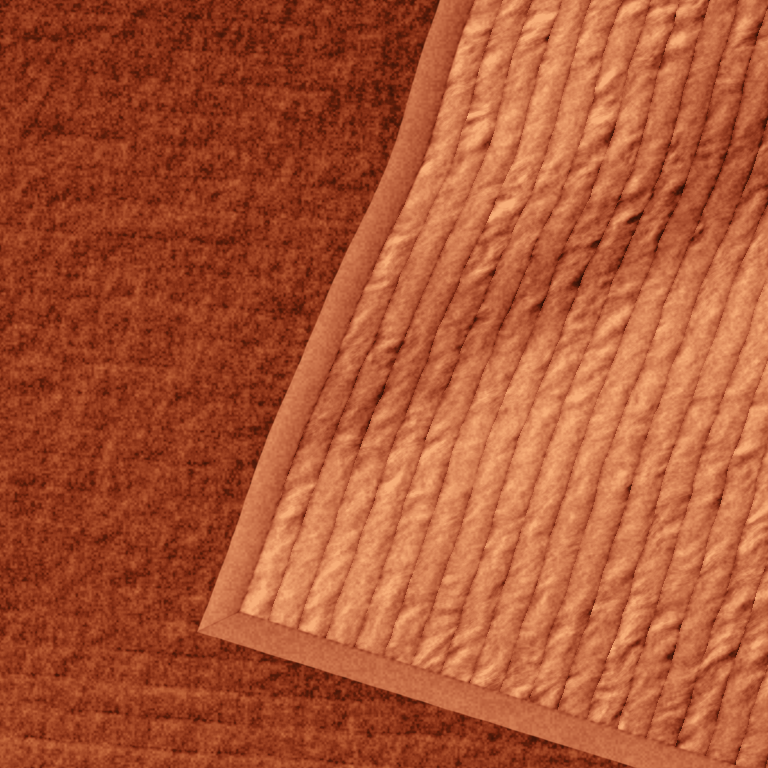
Write a Shadertoy shader that draws this texture.

```glsl
// Rust velvet quilt with a folded-over flap of lighter channel-stitched cotton.
// Two edge distances give the flap, hem and mitre; repeats give the stitch rows;
// directional noise relief gives puckers, and one tone ramp colours all the cloth.

float hash(vec2 p) {
    p = fract(p * vec2(0.1031, 0.1137));
    p += dot(p, p.yx + 33.33);
    return fract((p.x + p.y) * p.x * 17.0);
}

float noise(vec2 p) {
    vec2 i = floor(p), f = fract(p);
    f = f * f * (3.0 - 2.0 * f);
    return mix(mix(hash(i), hash(i + vec2(1, 0)), f.x),
               mix(hash(i + vec2(0, 1)), hash(i + vec2(1, 1)), f.x), f.y);
}

float fbm(vec2 p) {
    float sum = 0.0, amp = 0.5;
    for (int i = 0; i < 4; i++) {
        sum += amp * noise(p);
        p = mat2(1.6, 1.2, -1.2, 1.6) * p + 7.3;
        amp *= 0.5;
    }
    return sum;
}

float bump(float d, float width) {
    return exp(-d * d / (width * width));
}

// Slope of the noise surface toward the light
float relief(vec2 p, vec2 toLight) {
    return fbm(p + 50.0) - fbm(p + 50.0 + toLight);
}

// Tones below zero sink into shadow
vec3 clothRamp(float tone) {
    vec3 t = pow(vec3(clamp(tone, 0.0, 1.0)), vec3(0.68, 1.0, 1.03));
    vec3 colour = mix(vec3(0.39, 0.125, 0.05), vec3(0.97, 0.68, 0.47), t);
    return colour * (1.0 + 2.0 * clamp(tone, -0.25, 0.0));
}

// Left border of the flap as x over height
float flapEdge(float y) {
    return 0.258 + 0.384 * (y - 0.18) + 0.014 * bump(y - 0.79, 0.11)
         - 0.006 * bump(y - 0.42, 0.10);
}

float velvetTone(vec2 p, float left, float bottom) {
    float tone = 0.165 + 0.11 * (fbm(p * vec2(5, 4) + 3.0) - 0.47);
    tone += 0.08 * smoothstep(0.28, 0.02, p.y);
    tone -= 0.08 * smoothstep(0.72, 1.05, p.y + 0.3 * (p.x - 0.3));

    // Quilted rows, sagging slightly to the right
    float row = (p.y + 0.075 * p.x + 0.012 * (fbm(p * 9.0) - 0.5)) / 0.0415;
    float f = fract(row);
    float d = min(f, 1.0 - f);
    float broken = smoothstep(0.25, 0.6, noise(vec2(p.x * 16.0, floor(row + 0.5) * 5.0)));
    float dash = 0.65 + 0.35 * sin(p.x * 620.0);
    float strength = 0.6 + 0.7 * smoothstep(0.3, 0.0, p.y);
    tone -= 0.17 * bump(d, 0.055) * broken * dash * strength;
    tone += 0.07 * bump(f - 0.82, 0.13) * strength;
    tone -= 0.04 * bump(f - 0.16, 0.15) * strength;

    // Puckers and nap
    tone += 0.30 * relief(p * vec2(42, 26), vec2(0.35, -0.45));
    tone += 0.27 * relief(p * vec2(110, 90), vec2(0.6, -0.6));
    tone += 0.25 * (noise(p * 340.0) - 0.5) + 0.14 * (noise(p * 190.0 + 9.0) - 0.5);

    // Shadow cast beside and below the flap
    tone -= 0.06 * exp(min(left, 0.0) * 28.0) * smoothstep(0.1, 0.25, p.y);
    tone -= 0.17 * exp(-abs(bottom) * 22.0) * smoothstep(0.0, 0.16, left);
    return tone;
}

float flapTone(vec2 p, float left, float bottom) {
    // Broad folds: a rising dark valley with a lit slope on each side
    float fold = p.y - 0.43 - 0.55 * (p.x - 0.38) + 0.06 * (fbm(p * 6.0) - 0.47);
    float valley = fold > 0.0 ? bump(fold, 0.115) : bump(fold, 0.06);
    float tone = 0.60 + 0.13 * bump(fold + 0.17, 0.13);
    tone += 0.10 * bump(fold - 0.26, 0.13) * smoothstep(0.95, 0.65, p.x);
    tone -= 0.27 * valley * (0.75 + 0.25 * bump(p.x - 0.72, 0.16));
    tone -= 0.14 * bump(length((p - vec2(0.98, 0.86)) * vec2(1.0, 0.7)), 0.13);
    tone -= 0.13 * smoothstep(0.32, 0.0, p.y) * smoothstep(0.55, 1.0, p.x);
    tone += 0.12 * (fbm(p * 9.0 + 11.0) - 0.47);

    float hem = min(left, bottom) - 0.041;
    float quilt = smoothstep(-0.001, 0.002, hem);

    // Padded channels running along the left border
    float wobble = 0.004 * (noise(p * 23.0) - 0.5) + 0.002 * (noise(p * 70.0) - 0.5);
    float channel = (left / 0.934 + wobble - 0.044) / mix(0.0425, 0.0385, p.y);
    float f = fract(channel);
    float seam = min(f, 1.0 - f);
    float pad = 0.12 * bump(f - 0.38, 0.25) - 0.17 * smoothstep(0.55, 1.0, f);
    pad -= (0.18 + 0.06 * sin(p.y * 560.0)) * bump(seam, 0.07);

    // Slanted puckers, shifted from one channel to the next
    vec2 q = mat2(0.84, -0.54, 0.54, 0.84) * p;
    q += 0.012 * vec2(noise(p * 30.0), noise(p * 30.0 + 40.0));
    vec2 shift = vec2(floor(channel) * 3.7, floor(channel) * 1.9);
    float crease = relief(q * vec2(28, 72) + shift, vec2(0.1, -0.6));
    float calm = mix(1.0, 0.55, bump(fold + 0.2, 0.14));
    float patchy = 0.5 + 1.0 * smoothstep(0.3, 0.7, noise(p * 20.0 + shift));
    pad += 0.72 * crease * calm * patchy;
    pad += 0.32 * relief(q * vec2(80, 130), vec2(0.3, -0.6));

    // Smooth folded hem with a bright rim and a mitred corner
    float side = smoothstep(-0.003, 0.003, bottom - left);
    float across = clamp((hem + 0.041) / 0.041, 0.0, 1.0);
    float rim = mix(0.02, 0.10, side) * bump(across - 0.14, 0.2)
              - mix(0.04, 0.18, side) * smoothstep(0.4, 1.0, across);
    float hemTone = mix(0.54, mix(0.60, 0.47, smoothstep(0.25, 0.9, p.y)), side) + rim;
    hemTone += 0.10 * (fbm(p * 24.0) - 0.47);
    hemTone -= 0.12 * bump(left - bottom, 0.0018);

    tone = mix(hemTone, tone + pad, quilt);
    float stitch = 0.65 + 0.35 * sin((p.x - p.y) * 480.0);
    tone -= 0.22 * stitch * bump(hem, 0.0026);
    return tone + 0.16 * (noise(p * 340.0) - 0.5) + 0.08 * (noise(p * 180.0 + 9.0) - 0.5);
}

void mainImage(out vec4 fragColor, in vec2 fragCoord) {
    vec2 p = fragCoord / iResolution.xy;
    float left = (p.x - flapEdge(p.y)) * 0.934;
    float bottom = (p.y - 0.177 + 0.31 * (p.x - 0.258)) * 0.955;
    float inside = min(left, bottom) + 0.001 * (noise(p * 60.0) - 0.5);
    float soft = 1.0 / iResolution.y;

    vec3 velvet = clothRamp(velvetTone(p, left, bottom)) * vec3(1.0, 0.98, 0.88);
    vec3 flap = clothRamp(flapTone(p, left, bottom));
    fragColor = vec4(mix(velvet, flap, smoothstep(-soft, soft, inside)), 1.0);
}
```
